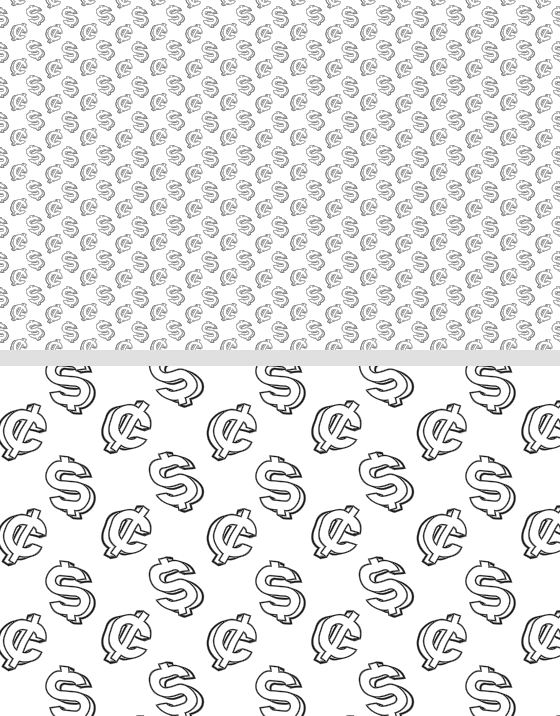
Top, the full canvas; bottom, a detail of the centre.
Give the GLSL for this pattern, as a Shadertoy shader.

```glsl
// Thinly outlined, extruded dollar and cent signs in a staggered seamless grid on white.

const vec2  GRID       = vec2(16.0, 10.0);   // cells across and down (even across)
const vec3  PAPER      = vec3(1.0);
const vec3  INK        = vec3(0.10);
const float FRONT_LINE = 0.0125;             // all lengths are in cells
const float DEPTH_LINE = 0.0190;             // heavier line on the shaded side
const float SOFTNESS   = 1.25;               // edge filter, in output samples
const float STROKE     = 0.046;              // half width of the sign strokes
const float WOBBLE     = 0.006;              // hand-drawn unevenness
const int   DEPTH_STEPS = 6;
const vec2  DOLLAR_DEPTH = vec2(0.045, -0.032);
const vec2  CENT_DEPTH   = vec2(-0.050, -0.034);
const vec2  DOLLAR_POS = vec2(-0.02, 0.55);
const vec2  CENT_POS   = vec2(0.57, 0.07);
const vec2  DOLLAR_LEAN = vec2(0.14, 0.34);  // even and odd columns, radians
const vec2  CENT_LEAN   = vec2(-0.42, -0.30);

vec2 rotate(vec2 p, float a) {
    float c = cos(a), s = sin(a);
    return vec2(c * p.x + s * p.y, c * p.y - s * p.x);
}

float box(vec2 p, vec2 halfSize) {
    vec2 d = abs(p) - halfSize;
    return length(max(d, 0.0)) + min(max(d.x, d.y), 0.0);
}

// Ring stretched along x and y by straight runs
float stretchedRing(vec2 p, float radius, vec2 run) {
    p -= clamp(p, -run, run);
    return abs(length(p) - radius) - STROKE;
}

// Upper half of the S: a flat ring with its lower right quarter removed
float sLobe(vec2 p) {
    const float radius = 0.094;
    p.y -= radius;
    float ring = stretchedRing(p, radius, vec2(0.050, 0.0));
    return max(ring, min(p.x - 0.042, 0.012 - p.y));
}

// S with a short stub above and below
float dollarSign(vec2 p) {
    p.y += 0.12 * p.x;
    float curve = min(sLobe(p), sLobe(-p));
    float stubs = box(vec2(p.x, abs(p.y) - 0.237), vec2(0.038, 0.046));
    return min(curve, stubs);
}

// Open ring crossed by a slanted bar
float centSign(vec2 p) {
    float ring = stretchedRing(p, 0.122, vec2(0.024, 0.030));
    float curve = max(ring, min(p.x - 0.055, 0.058 - abs(p.y)));
    float bar = box(rotate(p, -0.16), vec2(0.033, 0.275));
    return min(curve, bar);
}

float sign2D(vec2 p, bool isDollar) {
    return isDollar ? dollarSign(p) : centSign(p);
}

// Box-filtered line that keeps its weight when thinner than the filter
float lineCoverage(float dist, float width, float filterWidth) {
    float reach = 0.5 * (width + filterWidth) - abs(dist);
    return clamp(reach, 0.0, min(width, filterWidth)) / filterWidth;
}

// Ink of the front outline and of the silhouette of the extrusion
float extrudedInk(vec2 p, bool isDollar, float filterWidth) {
    vec2 depth = isDollar ? DOLLAR_DEPTH : CENT_DEPTH;
    float front = sign2D(p, isDollar);
    float solid = front;
    for (int i = 1; i <= DEPTH_STEPS; i++) {
        float t = float(i) / float(DEPTH_STEPS);
        solid = min(solid, sign2D(p - depth * t, isDollar));
    }
    float shaded = smoothstep(0.0, 0.03, front - solid);
    float solidWidth = mix(FRONT_LINE, DEPTH_LINE, shaded);
    return max(lineCoverage(front, FRONT_LINE, filterWidth),
               lineCoverage(solid, solidWidth, filterWidth));
}

// One staggered lattice of signs, alternating in lean and height by column
float signLattice(vec2 p, bool isDollar, float filterWidth) {
    p -= isDollar ? DOLLAR_POS : CENT_POS;
    float odd = mod(round(p.x), 2.0);
    p.y -= (odd - 0.5) * (isDollar ? 0.05 : -0.04);
    p -= round(p);
    vec2 lean = isDollar ? DOLLAR_LEAN : CENT_LEAN;
    p = rotate(p, mix(lean.x, lean.y, odd));
    p += WOBBLE * sin(p.yx * vec2(19.0, 23.0) + 2.0 * odd);
    return extrudedInk(p, isDollar, filterWidth);
}

void mainImage(out vec4 fragColor, in vec2 fragCoord) {
    vec2 p = fragCoord / iResolution.xy * GRID;
    float filterWidth = SOFTNESS * GRID.y / iResolution.y;
    float ink = max(signLattice(p, true, filterWidth), signLattice(p, false, filterWidth));
    fragColor = vec4(mix(PAPER, INK, ink), 1.0);
}
```
